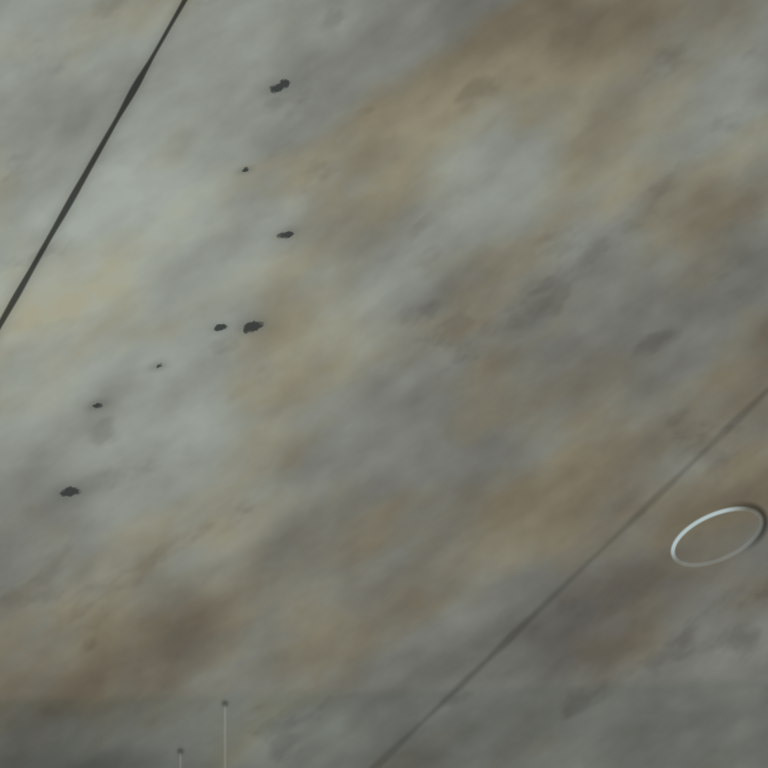
Give the GLSL for this texture, as a WebGL 2 fragment shader.

```glsl
#version 300 es
precision highp float;

uniform vec2 u_resolution;
out vec4 fragColor;

#define LIGHT_GREY vec3(0.605, 0.630, 0.595)
#define DARK_GREY vec3(0.365, 0.360, 0.340)
#define STAIN_TINT vec3(1.02, 0.95, 0.85)
#define PIT_COLOUR vec3(0.19, 0.205, 0.20)
#define GRAIN_ANGLE 0.58
#define GRAIN_STRETCH 1.9
#define MOTTLE 0.85
#define FINE_MOTTLE 0.50
#define PIT_COUNT 8
#define PIT_SIZE 0.021
#define SEAM_WIDTH 0.0032
#define RING_RADII vec2(0.062, 0.029)

float hash(vec2 p) {
    return fract(sin(dot(p, vec2(127.1, 311.7))) * 43758.5453);
}

float noise(vec2 p) {
    vec2 cell = floor(p), f = fract(p);
    f = f * f * (3.0 - 2.0 * f);
    return mix(mix(hash(cell), hash(cell + vec2(1, 0)), f.x),
               mix(hash(cell + vec2(0, 1)), hash(cell + vec2(1, 1)), f.x), f.y);
}

float fbm(vec2 p) {
    float sum = 0.0, amplitude = 0.5;
    for (int i = 0; i < 5; i++) {
        sum += amplitude * noise(p);
        p = mat2(1.6, 1.2, -1.2, 1.6) * 0.5 * p * 2.03 + 7.3;
        amplitude *= 0.5;
    }
    return sum;
}

// Coordinates along and across a direction
vec2 turned(vec2 p, float angle) {
    float c = cos(angle), s = sin(angle);
    return vec2(c * p.x + s * p.y, c * p.y - s * p.x);
}

float segmentDistance(vec2 p, vec2 a, vec2 b) {
    vec2 ab = b - a;
    return length(p - a - ab * clamp(dot(p - a, ab) / dot(ab, ab), 0.0, 1.0));
}

float blob(vec2 p, vec2 centre, float sharpness) {
    vec2 d = p - centre;
    return exp(-sharpness * dot(d, d));
}

float stroke(float d, float halfWidth, float blur) {
    return 1.0 - smoothstep(halfWidth - blur, halfWidth + blur, abs(d));
}

vec3 concrete(vec2 uv, vec2 grain) {
    float tone = 0.13 + 0.28 * uv.y + 0.57 * blob(uv, vec2(0.07, 0.68), 3.0);
    tone += MOTTLE * (fbm(grain * 4.0) - 0.485);
    tone += FINE_MOTTLE * (fbm(grain * 13.0 + 31.0) - 0.485);
    tone += 0.30 * blob(uv, vec2(0.93, 0.78), 60.0) * noise(grain * 11.0);

    // Small dull blotches and broad rusty stains
    tone -= 0.20 * smoothstep(0.64, 0.80, fbm(grain * 9.0 + 53.0));
    float warmth = fbm(grain * 5.0 + 17.0) + 0.32 * blob(uv, vec2(0.80, 0.92), 14.0)
                 + 0.20 * blob(uv, vec2(0.72, 0.46), 22.0)
                 + 0.12 * blob(uv, vec2(0.32, 0.22), 10.0);
    float stain = smoothstep(0.48, 0.86, warmth);
    vec3 colour = mix(DARK_GREY, LIGHT_GREY, clamp(tone, -0.15, 1.1));
    return colour * mix(vec3(1.0), STAIN_TINT, stain);
}

// Ragged holes strewn along a slanting band
float pits(vec2 uv) {
    float cover = 0.0;
    for (int i = 0; i < PIT_COUNT; i++) {
        float id = float(i), size = PIT_SIZE * mix(0.35, 1.1, hash(vec2(id, 4.7)));
        float along = (id + hash(vec2(id, 1.3))) / float(PIT_COUNT);
        vec2 centre = mix(vec2(0.09, 0.32), vec2(0.43, 0.86), along);
        centre += 0.13 * (hash(vec2(id, 2.9)) - 0.5) * vec2(1.0, -0.5);
        vec2 q = turned(uv - centre, 0.25) * vec2(1.0, 2.1) / size;
        float ragged = length(q) + 1.5 * (fbm(uv * 75.0 + id) - 0.485);
        cover = max(cover, 0.85 * (1.0 - smoothstep(0.25, 0.85, ragged)));
        cover = max(cover, 0.22 * exp(-0.8 * dot(q, q)));
    }
    return cover;
}

void main() {
    vec2 uv = gl_FragCoord.xy / u_resolution;
    float pixel = 1.0 / min(u_resolution.x, u_resolution.y);
    float blur = max(pixel, 0.0018);
    vec2 grain = turned(uv, GRAIN_ANGLE) * vec2(1.0, GRAIN_STRETCH);
    vec3 colour = concrete(uv, grain);

    // Seams: a crisp one at upper left, a faint one at lower right
    float wobble = 0.004 * (noise(uv * 18.0) - 0.5);
    float seam = segmentDistance(uv, vec2(-0.06, 0.472), vec2(0.30, 1.104)) + wobble;
    colour *= 1.0 - 0.50 * stroke(seam, SEAM_WIDTH, blur) - 0.10 * exp(-seam * seam * 9000.0);
    float faint = segmentDistance(uv, vec2(0.44, -0.046), vec2(1.06, 0.55)) + wobble;
    colour *= 1.0 - 0.19 * stroke(faint, SEAM_WIDTH, 0.004) * mix(0.6, 1.0, noise(uv * 9.0));

    // Dim lower edge with thin upright scratches
    float ledge = 0.085 + 0.025 * uv.x;
    colour *= 1.0 - vec3(0.07, 0.05, 0.055) * smoothstep(ledge + 0.012, ledge - 0.006, uv.y);
    colour *= 1.0 - 0.22 * blob(uv * vec2(0.2, 1.0), vec2(0.025, 0.0), 1600.0);
    for (int i = 0; i < 2; i++) {
        vec2 foot = vec2(0.235 + 0.058 * float(i), 0.0);
        vec2 tip = foot + vec2(0.0, 0.022 + 0.062 * float(i));
        colour += 0.07 * stroke(segmentDistance(uv, foot, tip), 0.0012, blur);
        colour *= 1.0 - 0.35 * blob(uv, tip, 60000.0);
    }

    colour = mix(colour, PIT_COLOUR, pits(uv));

    // Tilted ring, lit along its upper left rim
    vec2 q = turned(uv - vec2(0.934, 0.301), 0.42), unit = q / RING_RADII;
    float k = max(length(unit), 0.001);
    float rim = (k - 1.0) * k / max(length(unit / RING_RADII), 0.001);
    float lit = smoothstep(0.1, 0.8, dot(unit / k, vec2(-0.42, 0.91)));
    float shade = smoothstep(0.2, 1.0, unit.x / k);
    colour *= 1.0 - 0.40 * shade * stroke(rim - 0.004, 0.004, 0.004);
    colour = mix(colour, vec3(0.70, 0.77, 0.78), stroke(rim, 0.0026, blur) * mix(0.20, 0.95, lit));

    fragColor = vec4(clamp(colour, 0.0, 1.0), 1.0);
}
```
